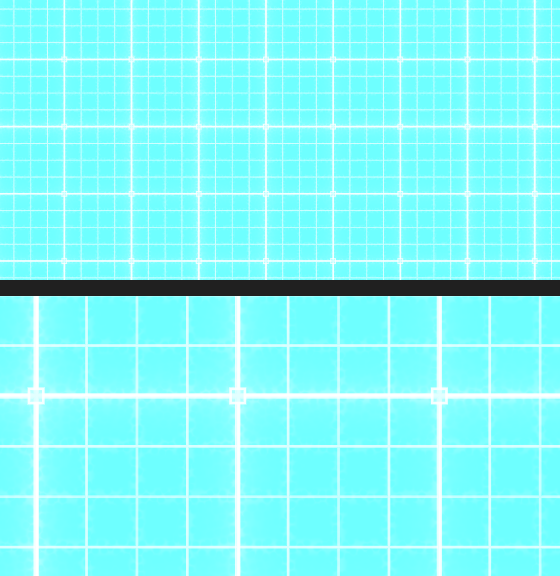
Top: the whole. Bottom: its middle third, enlarged.
Give the GLSL for this pattern, as a Shadertoy shader.

```glsl
// Cyan graph grid: fine squares, glowing major lines and small boxes at the crossings.

const float MINOR = 0.06;                  // fine spacing, in canvas heights
const float MAJOR = 0.24;                  // coarse spacing
const vec2 ORIGIN = vec2(0.2297, 0.0677);  // first major crossing
const float BASE_RED = 0.43;               // green and blue stay full

float hash(vec2 p) {
    return fract(sin(dot(p, vec2(127.1, 311.7))) * 43758.5);
}

// Distance to the nearest feature point, one per unit cell
float cellular(vec2 p) {
    vec2 cell = floor(p);
    float nearest = 1.0;
    for (int y = -1; y <= 1; y++) {
        for (int x = -1; x <= 1; x++) {
            vec2 c = cell + vec2(x, y);
            vec2 feature = c + vec2(hash(c), hash(c + 17.0));
            nearest = min(nearest, length(p - feature));
        }
    }
    return nearest;
}

// Signed offset from the nearest multiple of spacing
vec2 gridOffset(vec2 p, float spacing) {
    return p - spacing * round(p / spacing);
}

// Coverage of a line, true to its width even below one pixel
float stroke(float d, float halfWidth, float px) {
    float hi = min(d + 0.5 * px, halfWidth);
    float lo = max(d - 0.5 * px, -halfWidth);
    return clamp((hi - lo) / px, 0.0, 1.0);
}

// Strength of a major line, swelling every few repeats
float lineStrength(float index, float period, float peak) {
    return 0.7 + 0.3 * cos(6.28318 * (index - peak) / period);
}

// Soft light around a major line
float halo(float d, float strength) {
    return 0.17 * strength * exp(-abs(d) / 0.018);
}

// Pale band with a thin cyan split beside its centre
float majorLine(float d, float strength, float px) {
    float band = stroke(d, 0.0031, px);
    float split = stroke(d + 0.0012, 0.0006, px);
    return band * mix(0.72, 1.0, strength) - 0.5 * split;
}

// Outline of a square centred on the crossing
float boxOutline(vec2 d, float radius, float px) {
    float edge = max(abs(d.x), abs(d.y)) - radius;
    return stroke(edge, 0.0016, px);
}

void mainImage(out vec4 fragColor, in vec2 fragCoord) {
    float px = 1.0 / iResolution.y;
    vec2 p = fragCoord * px - ORIGIN;
    vec2 fine = gridOffset(p, MINOR);
    vec2 coarse = gridOffset(p, MAJOR);
    vec2 majorIndex = round(p / MAJOR);
    vec2 minorIndex = round(p / MINOR);

    vec2 strength = vec2(lineStrength(majorIndex.x, 5.0, 2.0),
                         lineStrength(majorIndex.y, 3.0, 2.0) * 0.8);

    // Glow and faint mottling close to the lines
    float glow = halo(coarse.x, strength.x) + halo(coarse.y, strength.y);
    float lineDistance = min(abs(fine.x), abs(fine.y));
    float nearLine = 1.0 - smoothstep(0.003, 0.013, lineDistance);
    float mottle = smoothstep(0.25, 0.7, cellular(p * 110.0));
    float red = BASE_RED + glow + 0.07 * nearLine * mottle;
    red += glow * 0.3 * (mottle - 0.5);

    // Fine lines, the half-way ones a little fainter
    vec2 halfway = step(vec2(1.5), mod(minorIndex, 4.0)) * step(mod(minorIndex, 4.0), vec2(2.5));
    vec2 weight = 0.72 - 0.16 * halfway;
    float minorInk = max(stroke(fine.x, 0.0016, px) * weight.x,
                         stroke(fine.y, 0.0016, px) * weight.y);
    red = mix(red, 1.0, minorInk);

    // Major lines and the boxes on their crossings
    float majorInk = max(majorLine(coarse.x, strength.x, px),
                         majorLine(coarse.y, strength.y, px));
    red = mix(red, 1.0, clamp(majorInk, 0.0, 1.0));
    float inside = 1.0 - smoothstep(0.007, 0.009, max(abs(coarse.x), abs(coarse.y)));
    red = mix(red, 0.78, 0.5 * inside);
    red = mix(red, 1.0, 0.9 * boxOutline(coarse, 0.0085, px));

    fragColor = vec4(clamp(red, BASE_RED, 1.0), 1.0, 1.0, 1.0);
}
```
